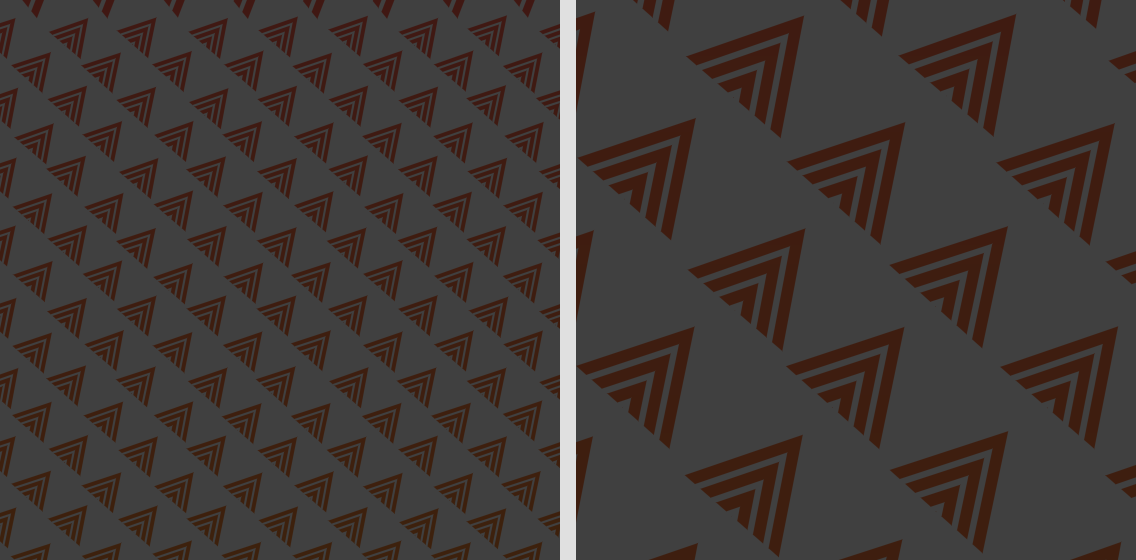
Left, the full canvas; right, a detail of the centre.
This pattern is drawn by a WebGL 1 fragment shader. Its source:

```glsl
precision highp float;
// Half-drop grid of tilted, nested triangular chevrons on charcoal, with an enlarged top row.
uniform vec2 u_resolution;

vec2 hash2(vec2 p) {
  vec2 s = vec2(dot(p, vec2(127.1, 311.7)), dot(p, vec2(269.5, 183.3)));
  return fract(sin(s) * 43758.55);
}

// Signed distance to three chevrons nested in an equilateral triangle.
// The tip is at the origin and points along the given angle.
float chevrons(vec2 p, float angle) {
  float height = 0.0643;
  float period = height / 6.0;
  vec2 axis = vec2(cos(angle), sin(angle));
  float depth = -dot(p, axis);
  float across = abs(dot(p, vec2(axis.y, -axis.x)));
  float inset = 0.5 * depth - 0.866 * across;
  float band = abs(mod(inset + 0.175 * period, period) - 0.5 * period) - 0.325 * period;
  return max(band, max(-inset, depth - height));
}

// Regular rows: 8 columns by 16 staggered rows with slight position jitter.
float chevronGrid(vec2 p) {
  float dist = 1.0;
  float firstRow = floor(p.y * 16.0 - 0.52);
  for (int i = 0; i < 3; i++) {
    float row = firstRow + float(i);
    if (row > 15.5) continue;
    float shift = 0.744 - 0.5 * mod(row, 2.0);
    float column = floor(p.x * 8.0 - shift + 0.78);
    vec2 jitter = hash2(vec2(column, row)) - 0.5;
    vec2 tip = vec2((column + shift) / 8.0, (row + 0.52) / 16.0) + jitter * 0.006;
    dist = min(dist, chevrons(p - tip, 0.852 + 0.03 * jitter.x));
  }
  return dist;
}

// Double-size chevrons, turned clockwise and cropped by the top edge.
float topRow(vec2 p) {
  float column = floor(p.x * 8.0 - 0.969 + 0.98);
  vec2 jitter = hash2(vec2(column, 40.0)) - 0.5;
  vec2 tip = vec2((column + 0.969) / 8.0, 1.1055) + jitter * 0.003;
  return 2.0 * chevrons((p - tip) * 0.5, 0.677);
}

void main() {
  vec2 p = gl_FragCoord.xy / u_resolution.y;
  float pixel = 1.0 / u_resolution.y;
  float dist = min(chevronGrid(p), topRow(p));
  float ink = 1.0 - smoothstep(-0.7 * pixel, 0.7 * pixel, dist);

  // Ink fades from brown at the bottom to dark red at the top.
  vec3 inkColor = mix(vec3(0.24, 0.13, 0.05), vec3(0.25, 0.095, 0.075), p.y);
  gl_FragColor = vec4(mix(vec3(0.25), inkColor, ink), 1.0);
}
```
